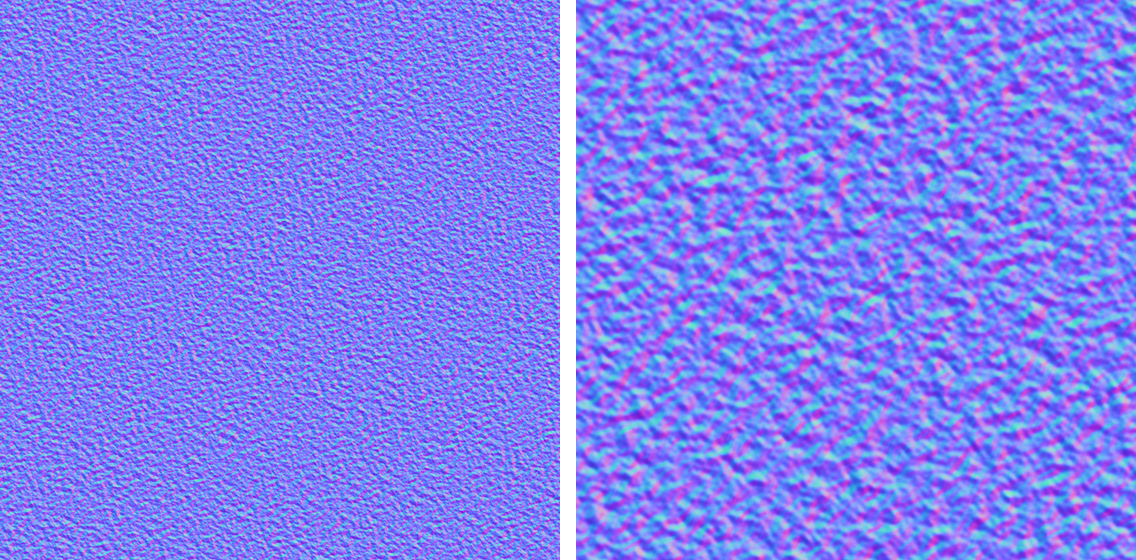
Left: the whole. Right: its middle third, enlarged.
Reproduce this texture map procedurally as a three.js fragment shader.

```glsl
varying vec2 vUv;

const int   OCTAVES   = 3;
const float GRAIN     = 100.0;              // coarsest grains across the canvas
const float FREQ_STEP = 1.7;                // frequency ratio between octaves
const float GAIN      = 0.6;                // height ratio between octaves
const float RELIEF    = 0.51;               // steepness of the bumps
const vec2  STRETCH   = vec2(0.9, 1.1);     // grains slightly wider than tall
const float SHEAR     = 0.12;               // grains rise gently to the right
const float SAMPLE    = 0.0016;             // half width of the slope filter
const vec2  SKEW      = vec2(0.25, 0.08);   // steeper flanks facing right and up
const vec2  SLOPE_VAR = vec2(0.115, 0.17);  // keeps the skewed slopes centred

// Random vector in [-1, 1] for a lattice point
vec2 hashGradient(vec2 cell) {
  vec3 q = fract(cell.xyx * vec3(0.1031, 0.1030, 0.0973));
  q += dot(q, q.yzx + 33.33);
  return 2.0 * fract((q.xx + q.yz) * q.zy) - 1.0;
}

float gradientNoise(vec2 p) {
  vec2 cell = floor(p);
  vec2 f = p - cell;
  vec2 w = f * f * f * (f * (f * 6.0 - 15.0) + 10.0);
  vec2 e = vec2(1.0, 0.0);
  float a = dot(hashGradient(cell), f);
  float b = dot(hashGradient(cell + e.xy), f - e.xy);
  float c = dot(hashGradient(cell + e.yx), f - e.yx);
  float d = dot(hashGradient(cell + e.xx), f - e.xx);
  return mix(mix(a, b, w.x), mix(c, d, w.x), w.y);
}

// Layered grain height, each octave turned to hide the lattice
float grainHeight(vec2 uv) {
  vec2 p = vec2(uv.x, uv.y - SHEAR * uv.x) * STRETCH * GRAIN;
  mat2 turn = mat2(0.8, 0.6, -0.6, 0.8);
  float height = 0.0;
  float amplitude = 1.0 / GRAIN;
  p = turn * p + 210.0;
  for (int i = 0; i < OCTAVES; i++) {
    height += amplitude * gradientNoise(p);
    p = turn * p * FREQ_STEP + 57.3;
    amplitude *= GAIN;
  }
  return height;
}

void main() {
  // Surface slope by central differences
  vec2 e = vec2(SAMPLE, 0.0);
  vec2 slope = vec2(
    grainHeight(vUv - e.xy) - grainHeight(vUv + e.xy),
    grainHeight(vUv - e.yx) - grainHeight(vUv + e.yx)
  ) * RELIEF / (2.0 * SAMPLE);
  slope += SKEW * (slope * slope - SLOPE_VAR);

  // Pack the unit normal into a colour
  vec3 normal = normalize(vec3(slope, 1.0));
  gl_FragColor = vec4(normal * 0.5 + 0.5, 1.0);
}
```
